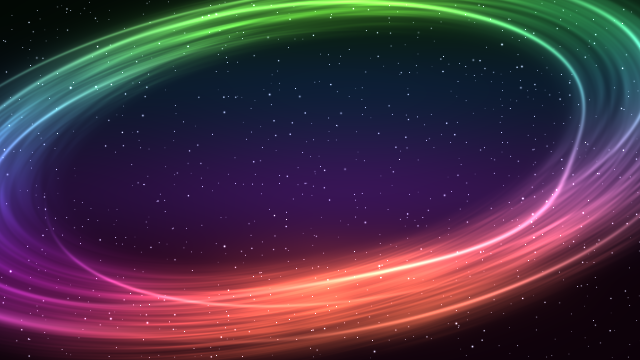
This background is drawn by a WebGL 1 fragment shader. Its source:

```glsl
precision highp float;
// Tilted rainbow ring of fine light streaks around a dark, starry violet sky.
uniform vec2 u_resolution;

float hash(vec2 p) {
  vec3 h = fract(p.xyx * 0.1031);
  h += dot(h, h.yzx + 33.33);
  return fract((h.x + h.y) * h.z);
}

float noise(vec2 p) {
  vec2 i = floor(p), f = fract(p);
  f *= f * (3.0 - 2.0 * f);
  return mix(mix(hash(i), hash(i + vec2(1, 0)), f.x),
             mix(hash(i + vec2(0, 1)), hash(i + vec2(1, 1)), f.x), f.y);
}

// Smooth weight around an angle on the ring, given in degrees
float toward(vec2 dir, float angle, float focus) {
  float a = radians(angle);
  return exp(focus * (dot(dir, vec2(cos(a), sin(a))) - 1.0));
}

vec4 tint(vec2 dir, float angle, vec3 color) {
  return vec4(color, 1.0) * toward(dir, angle, 12.0);
}

vec3 ringColor(vec2 dir) {
  vec4 sum = tint(dir, 0.0, vec3(0.10, 0.40, 0.34));
  sum += tint(dir, 35.0, vec3(0.12, 0.40, 0.22));
  sum += tint(dir, 75.0, vec3(0.38, 0.74, 0.16));
  sum += tint(dir, 110.0, vec3(0.40, 0.80, 0.27));
  sum += tint(dir, 138.0, vec3(0.30, 0.64, 0.58));
  sum += tint(dir, 160.0, vec3(0.22, 0.34, 0.70));
  sum += tint(dir, 190.0, vec3(0.27, 0.08, 0.43));
  sum += tint(dir, 218.0, vec3(0.46, 0.06, 0.48));
  sum += tint(dir, 245.0, vec3(0.80, 0.29, 0.20));
  sum += tint(dir, 270.0, vec3(0.98, 0.48, 0.25));
  sum += tint(dir, 300.0, vec3(0.84, 0.35, 0.32));
  sum += tint(dir, 325.0, vec3(0.55, 0.29, 0.47));
  sum += tint(dir, 342.0, vec3(0.28, 0.37, 0.50));
  return sum.rgb / sum.a;
}

// Thin bright core with a soft halo
float arc(float d, float width) {
  d = abs(d) / width;
  return exp(-d * d) + 0.28 * exp(-d / 5.0);
}

vec3 sky(vec2 p) {
  vec3 c = mix(vec3(0.17, 0.02, 0.13), vec3(0.19, 0.07, 0.29), smoothstep(0.2, 0.48, p.y));
  c = mix(c, vec3(0.05, 0.12, 0.21), smoothstep(0.45, 0.78, p.y));
  c = mix(c, vec3(0.03, 0.12, 0.06), smoothstep(0.75, 0.97, p.y));
  vec2 d = (p - vec2(0.98, 0.48)) / vec2(0.85, 0.6);
  return c * (0.55 + 0.6 * exp(-dot(d, d) * 1.4));
}

float stars(vec2 p) {
  float light = 0.0;
  for (int i = 0; i < 3; i++) {
    float layer = float(i);
    vec2 g = p * (42.0 - 14.0 * layer) + 17.0 * layer;
    vec2 id = floor(g);
    vec2 center = 0.2 + 0.6 * vec2(hash(id + 3.1), hash(id + 8.7));
    float d = length(fract(g) - center) / (42.0 - 14.0 * layer);
    float size = 0.0013 + 0.0007 * layer;
    float present = step(0.78 + 0.07 * layer, hash(id + 21.3));
    light += present * exp(-d * d / (size * size)) * (0.25 + 0.75 * hash(id + 5.9));
  }
  return light;
}

void main() {
  vec2 p = gl_FragCoord.xy / u_resolution.y;
  p.x += 0.5 * (16.0 / 9.0 - u_resolution.x / u_resolution.y);

  // Elliptic coordinates: radius q is 1 on the inner rim
  vec2 axes = vec2(0.764, 0.318);
  vec2 d = p - vec2(0.868, 0.590);
  vec2 e = vec2(dot(d, vec2(0.981, 0.192)), dot(d, vec2(-0.192, 0.981))) / axes;
  float q = length(e);
  vec2 dir = e / max(q, 0.001);
  float slope = length(dir / axes);
  float s = q + 0.2 * dir.x;
  float below = max(0.0, -dir.y);

  // Broad ring body, streaked along its orbit
  float body = smoothstep(0.88, 1.25, q)
             * (1.0 - smoothstep(1.27 + 0.12 * below, 1.53 + 0.42 * below, q));
  float along = 2.0 * dir.x + 1.4 * dir.y + 9.0;
  float streak = 0.45 * noise(vec2(s * 19.0, along))
               + 0.35 * noise(vec2((q - 0.1 * dir.y) * 43.0, along + 7.0))
               + 0.20 * noise(vec2(s * 78.0, along + 15.0));
  float cloud = noise(p * 5.0) * 0.6 + noise(p * 11.0) * 0.4;
  vec3 hue = ringColor(dir);
  vec3 col = sky(p) * (1.0 - 0.55 * smoothstep(1.25, 1.75, q));
  col += hue * body * (0.14 + 1.3 * streak * streak + 0.22 * cloud);
  col += hue * 0.12 * exp(-6.0 * abs(q - 1.25));

  // Bright orbits of differing eccentricity
  float mainOrbit = 1.2 + 0.15 * toward(dir, -57.0, 14.0)
                  - 0.06 * toward(dir, -105.0, 14.0) + 0.08 * toward(dir, 105.0, 5.0);
  float glow = arc((s - mainOrbit) / slope, 0.0055)
             * (0.12 + 0.65 * toward(dir, 60.0, 1.4) + 0.85 * toward(dir, -75.0, 7.0));
  glow += 0.65 * toward(dir, 10.0, 5.0) * arc((q - 1.25 - 0.12 * dir.y) / slope, 0.006);
  glow += 0.6 * toward(dir, -118.0, 6.0)
        * arc((q - 1.27 - 0.3 * dot(dir, vec2(0.94, -0.34))) / slope, 0.004);
  glow += 0.6 * toward(dir, -70.0, 8.0)
        * arc((q - 1.2 - 0.45 * dot(dir, vec2(0.26, -0.966))) / slope, 0.005);
  glow += 0.5 * toward(dir, 148.0, 7.0) * arc((s - 1.01) / slope, 0.005);
  glow += 0.4 * toward(dir, 105.0, 4.0) * arc((s - 1.36) / slope, 0.004);
  glow += 0.4 * toward(dir, 217.0, 12.0) * arc((s - 1.38) / slope, 0.014);
  vec3 vivid = hue / max(hue.r, max(hue.g, hue.b));
  col += mix(vivid, vec3(1.0), 0.22) * glow * 0.85;

  // Warm haze low in the ring, then stars
  vec2 haze = (p - vec2(0.98, 0.21)) / vec2(0.34, 0.11);
  col += vec3(0.30, 0.14, 0.06) * exp(-dot(haze, haze)) * (0.5 + cloud);
  col += vec3(0.85, 0.88, 1.0) * stars(p);
  gl_FragColor = vec4(min(col, 1.0), 1.0);
}
```
